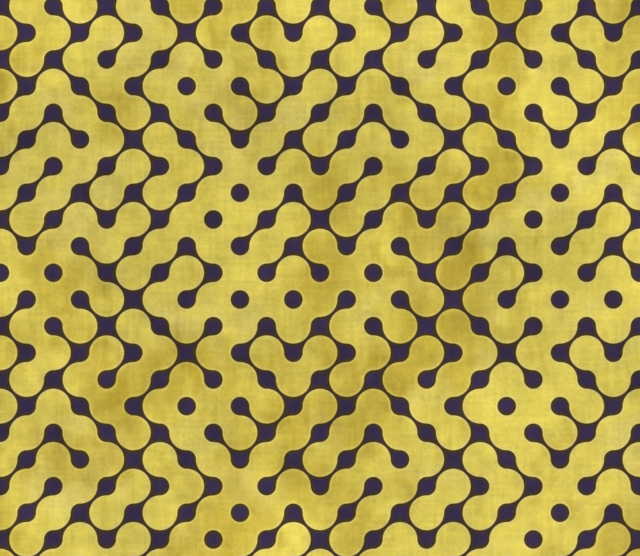
Give the GLSL for this pattern, as a Shadertoy shader.

```glsl
const float TILES_ACROSS = 24.0;
const float REPEAT = 12.0;        // tiles before the layout repeats
const float DOT_RADIUS = 0.344;   // dark dots; yellow discs fill the rest
const float SLASH_SHARE = 0.58;   // share of tiles joined along the rising diagonal

const vec3 YELLOW = vec3(0.85, 0.78, 0.345);
const vec3 PALE   = vec3(0.83, 0.77, 0.47);
const vec3 OCHRE  = vec3(0.69, 0.59, 0.19);
const vec3 VIOLET = vec3(0.22, 0.18, 0.29);
const vec3 BROWN  = vec3(0.27, 0.215, 0.12);

float hash(vec2 p) {
    return fract(sin(dot(p, vec2(127.1, 311.7))) * 43758.5453);
}

float valueNoise(vec2 p) {
    vec2 cell = floor(p), f = fract(p);
    f = f * f * (3.0 - 2.0 * f);
    float low  = mix(hash(cell), hash(cell + vec2(1, 0)), f.x);
    float high = mix(hash(cell + vec2(0, 1)), hash(cell + vec2(1, 1)), f.x);
    return mix(low, high, f.y);
}

float fbm(vec2 p) {
    float sum = 0.0, weight = 0.5;
    for (int i = 0; i < 5; i++) {
        sum += weight * valueNoise(p);
        p = mat2(1.6, 1.2, -1.2, 1.6) * p + 17.3;
        weight *= 0.5;
    }
    return sum / 0.97;
}

// Distance to the nearer end of one diagonal of the unit tile
float diagonalEnds(vec2 f, bool rising) {
    vec2 a = rising ? vec2(0, 0) : vec2(1, 0);
    return min(distance(f, a), distance(f, 1.0 - a));
}

// Signed distance to the outline: positive in yellow, negative in dark
float trucht(vec2 p) {
    vec2 cell = floor(p), f = fract(p);
    bool darkRising = mod(cell.x + cell.y, 2.0) < 0.5;
    bool joinRising = hash(mod(cell, REPEAT) + 3.0) < SLASH_SHARE;
    if (darkRising == joinRising)
        return 1.0 - DOT_RADIUS - diagonalEnds(f, !darkRising);
    return diagonalEnds(f, darkRising) - DOT_RADIUS;
}

// Fine cloth threads running both ways
float weave(vec2 p) {
    return valueNoise(p * vec2(9.0, 1.3)) + valueNoise(p * vec2(1.3, 9.0)) - 1.0;
}

vec3 yellowPaint(vec2 p, float depth) {
    float stain = smoothstep(0.46, 0.78, fbm(p * vec2(0.42, 0.3) + 5.0));
    float blotch = smoothstep(0.55, 0.8, fbm(p * vec2(1.5, 0.9) + 41.0));
    float bleach = smoothstep(0.52, 0.75, fbm(p * 0.5 + 83.0));
    float rim = 1.0 - smoothstep(0.03, 0.15, depth);
    vec3 paint = mix(YELLOW, OCHRE, 0.6 * stain + 0.3 * blotch);
    return mix(paint, PALE, max(0.8 * rim, 0.45 * bleach) * (1.0 - 0.5 * stain));
}

vec3 darkPaint(vec2 p, float depth) {
    float core = smoothstep(0.03, 0.17, depth + 0.08 * (fbm(p * 1.2) - 0.5));
    return mix(BROWN, VIOLET, core);
}

void mainImage(out vec4 fragColor, in vec2 fragCoord) {
    float scale = TILES_ACROSS / iResolution.x;
    vec2 p = fragCoord * scale - vec2(0.0, 0.62);

    // Interlocking discs and dots
    float d = trucht(p);
    float soft = max(0.035, 0.75 * scale);
    float cover = smoothstep(-soft, soft, d);
    vec3 color = mix(darkPaint(p, -d), yellowPaint(p, d), cover);

    // Worn cloth: broad light and dark areas, threads and grain
    float wear = 0.22 * (fbm(p * 0.2 + 11.0) - 0.5) + 0.16 * (fbm(p * 1.8) - 0.5);
    float grain = 0.045 * weave(p) + 0.05 * (valueNoise(p * 14.0) - 0.5);
    color *= 1.0 + wear + grain;

    fragColor = vec4(clamp(color, 0.0, 1.0), 1.0);
}
```
